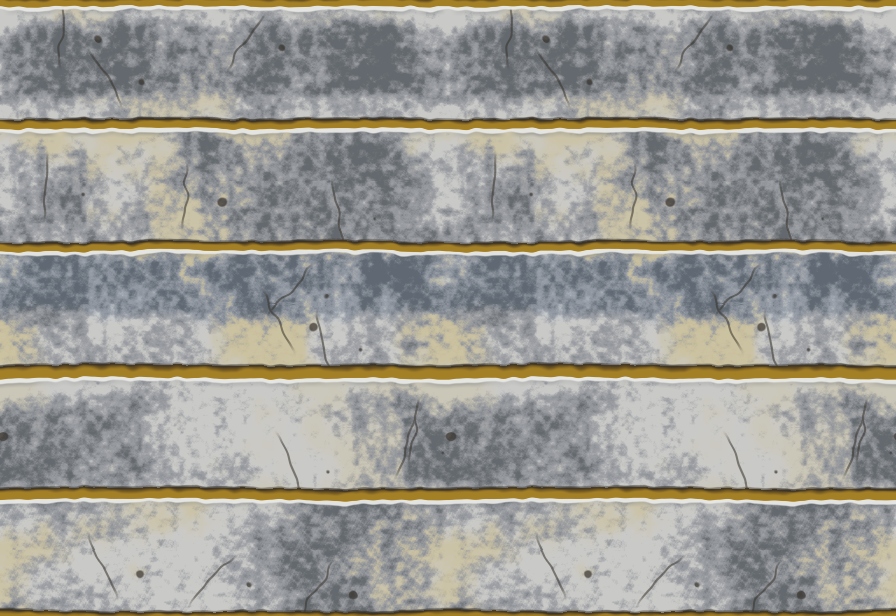
A WebGL 2 fragment shader for this texture:

```glsl
#version 300 es
precision highp float;

uniform vec2 u_resolution;
out vec4 outColor;

// Layout: one tile is TILE_BOARDS board heights wide
const float TILES_ACROSS = 2.0;
const float BOARDS_DOWN = 5.01;
const float TOP_OFFSET = 0.03;
const float TILE_BOARDS = 3.66;
const float LIP_WIDTH = 0.032;
const float TAU = 6.28318;

// Per board, from the top: groove width and soot distribution
const float GROOVE[5] = float[5](0.075, 0.075, 0.07, 0.105, 0.09);
const float SOOT[5] = float[5](0.76, 0.52, 0.70, 0.42, 0.42);
const float SOOT_SWING[5] = float[5](0.08, 0.17, 0.10, 0.20, 0.24);
const float SOOT_CENTRE[5] = float[5](0.98, 0.76, 0.55, 0.08, 0.80);
const float BAND_START[5] = float[5](0.20, 0.20, 0.10, 0.22, 0.05);
const float BAND_END[5] = float[5](0.82, 1.20, 0.60, 1.00, 1.20);
const float CREAM_AMOUNT[5] = float[5](0.45, 0.60, 0.75, 0.30, 0.65);

// Colours
const vec3 PALE = vec3(0.79, 0.79, 0.78);
const vec3 GREY = vec3(0.60, 0.61, 0.63);
const vec3 SLATE = vec3(0.39, 0.41, 0.43);
const vec3 CREAM = vec3(0.80, 0.75, 0.58);
const vec3 OCHRE = vec3(0.64, 0.50, 0.15);
const vec3 BROWN = vec3(0.34, 0.26, 0.12);
const vec3 SHADOW = vec3(0.21, 0.19, 0.16);
const vec3 LIP = vec3(0.91, 0.91, 0.90);

float hash(vec2 p) {
    return fract(sin(dot(p, vec2(127.1, 311.7))) * 43758.5453);
}

// Value noise that wraps in x after "period" cells
float noise(vec2 p, float period) {
    vec2 i = floor(p);
    vec2 f = fract(p);
    f = f * f * (3.0 - 2.0 * f);
    float x0 = mod(i.x, period);
    float x1 = mod(i.x + 1.0, period);
    return mix(mix(hash(vec2(x0, i.y)), hash(vec2(x1, i.y)), f.x),
               mix(hash(vec2(x0, i.y + 1.0)), hash(vec2(x1, i.y + 1.0)), f.x), f.y);
}

// p.x spans 0..1 over a tile, p.y is in board heights
float tileNoise(vec2 p, float cells) {
    return noise(p * vec2(cells, cells / TILE_BOARDS), cells);
}

float fbm(vec2 p, float cells) {
    float sum = 0.0, weight = 0.5;
    for (int i = 0; i < 5; i++) {
        sum += weight * tileNoise(p, cells);
        weight *= 0.55;
        cells *= 2.0;
    }
    return sum / 1.055;
}

// Hairline cracks and small chips scattered over a board
float damage(float x, float f, float row, float px) {
    float mark = 0.0;
    for (float k = 0.0; k < 3.0; k++) {
        vec2 seed = vec2(row + 3.0, k * 5.0 + 1.0);
        vec2 centre = vec2(hash(seed), 0.25 + 0.6 * hash(seed + 11.0));
        vec2 d = vec2((fract(x - centre.x + 0.5) - 0.5) * TILE_BOARDS, f - centre.y);
        float angle = mix(0.5, 2.2, hash(seed + 23.0));
        vec2 along = vec2(cos(angle), -sin(angle));
        float s = dot(d, along);
        float wobble = 0.05 * (noise(vec2(s * 9.0, row + k * 7.0), 999.0) - 0.5);
        float line = abs(dot(d, vec2(-along.y, along.x)) + wobble);
        float crack = 1.0 - smoothstep(0.003, 0.006 + px, line);
        crack *= 1.0 - smoothstep(0.16, 0.32, abs(s));
        float chip = 1.0 - smoothstep(0.012, 0.022 + px, length(d - vec2(0.3, 0.05)) + wobble);
        mark = max(mark, max(0.55 * crack, 0.7 * chip));
    }
    return mark;
}

vec3 boardColor(float x, float f, int row, float px) {
    vec2 p = vec2(x, f + float(row) * 7.3);
    float cloud = fbm(p, 7.0);
    float grain = fbm(p + vec2(0.0, 50.0), 64.0);
    float streak = noise(vec2(x * 44.0, p.y * 2.5), 44.0);

    // Soot gathers in a ragged band, thicker on one side of the tile
    float ragged = f + 0.22 * (cloud - 0.5) + 0.06 * (streak - 0.5);
    float band = smoothstep(BAND_START[row] - 0.1, BAND_START[row] + 0.1, ragged)
               * (1.0 - smoothstep(BAND_END[row] - 0.07, BAND_END[row] + 0.07, ragged));
    float soot = SOOT[row] + SOOT_SWING[row] * cos(TAU * (x - SOOT_CENTRE[row]));
    float tone = soot * mix(0.42, 1.0, band) + 1.05 * (cloud - 0.5)
               + 0.2 * (streak - 0.5) + 0.95 * (grain - 0.5);

    vec3 color = mix(PALE, GREY, smoothstep(0.1, 0.52, tone));
    color = mix(color, SLATE, smoothstep(0.46, 0.98, tone));
    color += vec3(-0.015, 0.0, 0.02) * band * float(row == 2);

    // Old cream paint shows through where the board is clean
    float paint = smoothstep(0.46, 0.66, fbm(p + vec2(0.0, 90.0), 5.0));
    paint *= 1.0 - smoothstep(0.25, 0.6, tone);
    color = mix(color, CREAM, paint * CREAM_AMOUNT[row]);
    return mix(color, SHADOW, damage(x, f, float(row), px));
}

void main() {
    vec2 uv = gl_FragCoord.xy / u_resolution;
    float px = BOARDS_DOWN / u_resolution.y;
    float x = fract(uv.x * TILES_ACROSS);
    float y = (1.0 - uv.y) * BOARDS_DOWN + TOP_OFFSET;

    // Uneven board edges
    float level = floor(y + 0.5);
    y += 0.025 * (noise(vec2(x * 5.0, level), 5.0) - 0.5);
    y += 0.018 * (noise(vec2(x * 48.0, level + 20.0), 48.0) - 0.5);
    float f = fract(y);
    int row = int(mod(floor(y), 5.0));
    float groove = GROOVE[row];

    vec3 color = boardColor(x, f, row, px);
    float grime = noise(vec2(x * 30.0, level + 40.0), 30.0);
    color = mix(color, SLATE, 0.45 * grime * (1.0 - smoothstep(0.0, 0.05, f - groove - LIP_WIDTH)));

    // Sunlit lip under the groove
    float lip = 1.0 - smoothstep(-px, px, f - groove - LIP_WIDTH * (0.7 + 0.6 * grime));
    color = mix(color, LIP, 0.95 * lip);

    // Ochre groove, shaded towards its upper edge
    float stain = tileNoise(vec2(x, y + 60.0), 40.0);
    vec3 paint = mix(BROWN, OCHRE, smoothstep(0.0, 0.5, f / groove + 0.3 * (stain - 0.5)));
    color = mix(color, paint, 1.0 - smoothstep(-0.6 * px, 0.6 * px, f - groove));

    // Dark broken line below each board
    float edge = min(f, 1.0 - f);
    color = mix(color, SHADOW, (0.4 + 0.5 * grime) * (1.0 - smoothstep(0.004, 0.012 + px, edge)));
    outColor = vec4(clamp(color, 0.0, 1.0), 1.0);
}
```
